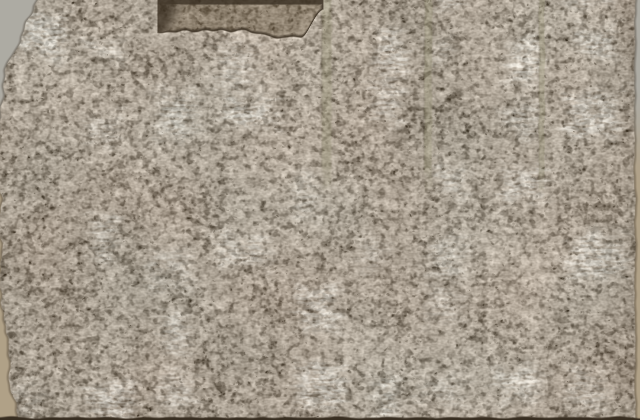
Give the GLSL for this texture, as a WebGL 2 fragment shader.

```glsl
#version 300 es
precision highp float;

uniform vec2 u_resolution;
out vec4 fragColor;

// Lengths are fractions of the canvas height.
const float BASE_TONE = 0.712;
const vec3 WARM_SHIFT = vec3(0.0, 0.039, 0.094);
const vec3 COOL_SHIFT = vec3(0.0, 0.012, 0.045);
const float SPECK_CELL = 0.0125;
const float FLECK_CELL = 0.028;
const float SPECK_DEPTH = 0.15;
const float FLECK_DEPTH = 0.22;
const float CLUMP_DEPTH = 0.20;
const vec2 SCUFF_CELL = vec2(0.165, 0.160);
const float SCUFF_GAIN = 0.145;
const vec3 GROOVE_COLOR = vec3(0.60, 0.575, 0.485);
const vec3 CREAM = vec3(0.69, 0.63, 0.53);
const vec3 PALE_GREY = vec3(0.68, 0.67, 0.64);
const vec3 SHADOW = vec3(0.22, 0.18, 0.13);
const vec2 NOTCH_X = vec2(0.375, 0.770);
const float NOTCH_FLOOR = 0.925;

vec2 hash2(vec2 c) {
  vec3 q = fract(c.xyx * vec3(0.1031, 0.1030, 0.0973));
  q += dot(q, q.yzx + 33.33);
  return fract((q.xx + q.yz) * q.zy);
}

float corner(vec2 cell, vec2 offset) {
  float a = 6.2832 * hash2(cell).x;
  return dot(vec2(cos(a), sin(a)), offset);
}

float gradientNoise(vec2 p) {
  vec2 i = floor(p), f = p - i;
  vec2 u = f * f * f * (f * (f * 6.0 - 15.0) + 10.0);
  vec2 e = vec2(1.0, 0.0);
  return mix(mix(corner(i, f), corner(i + e, f - e), u.x),
             mix(corner(i + e.yx, f - e.yx), corner(i + 1.0, f - 1.0), u.x), u.y);
}

// Irregular mineral grains, one candidate per cell.
float grains(vec2 p, float cellSize, float density, float maxRadius) {
  vec2 q = p / cellSize;
  q += 0.30 * vec2(gradientNoise(q * 1.5), gradientNoise(q * 1.5 + 57.0));
  vec2 home = floor(q);
  float cover = 0.0;
  for (int y = -1; y <= 1; y++)
    for (int x = -1; x <= 1; x++) {
      vec2 cell = home + vec2(x, y);
      vec2 place = hash2(cell + 11.0), kind = hash2(cell + 83.0);
      float radius = maxRadius * mix(0.45, 1.0, kind.y);
      float d = length((q - cell - place) * vec2(1.0, mix(0.9, 1.4, place.x)));
      float blob = 1.0 - smoothstep(radius * 0.25, radius * 1.4, d);
      float present = smoothstep(-0.08, 0.08, density - kind.x);
      cover = max(cover, blob * present * mix(0.4, 1.0, place.y));
    }
  return cover;
}

float graniteTone(vec2 p) {
  float cluster = gradientNoise(p * 9.0) + 0.8 * gradientNoise(p * vec2(20.0, 25.0));
  float tone = BASE_TONE + 0.05 * gradientNoise(p * 3.5 + 31.0);
  tone += 0.06 * gradientNoise(p * 17.0 + 5.0) + 0.10 * gradientNoise(p * vec2(32.0, 38.0));
  tone += 0.13 * gradientNoise(p * vec2(70.0, 92.0));
  tone += 0.10 * gradientNoise(p * vec2(130.0, 185.0));
  float clump = gradientNoise(p * vec2(50.0, 60.0) + 9.0) + 0.6 * gradientNoise(p * 110.0 + 3.0);
  tone -= CLUMP_DEPTH * smoothstep(-0.12, 0.58, clump + 0.3 * cluster);
  tone -= SPECK_DEPTH * grains(p, SPECK_CELL, 0.42 + 0.55 * cluster, 0.46);
  return tone - FLECK_DEPTH * grains(p + 5.0, FLECK_CELL, 0.36 + 0.3 * cluster, 0.20);
}

// Pale worn patches in loose columns, broken into horizontal brush streaks.
float scuffs(vec2 p) {
  vec2 home = floor(p / SCUFF_CELL);
  vec2 ragged = vec2(0.045 * gradientNoise(p * vec2(13.0, 80.0)), 0.045 * gradientNoise(p * 18.0 + 40.0));
  float cover = 0.0;
  for (int y = -1; y <= 1; y++)
    for (int x = -1; x <= 1; x++) {
      vec2 cell = home + vec2(x, y);
      vec2 place = hash2(cell + 141.0), kind = hash2(cell + 29.0);
      vec2 center = (cell + 0.5 + vec2(0.25, 0.5) * (place - 0.5)) * SCUFF_CELL;
      vec2 halfSize = mix(vec2(0.030, 0.035), vec2(0.065, 0.080), kind.yx);
      vec2 d = abs(p - center + ragged) - halfSize;
      float patchMask = 1.0 - smoothstep(-0.035, 0.020, max(d.x, d.y));
      cover = max(cover, patchMask * step(kind.x, 0.62) * mix(0.45, 1.0, place.x));
    }
  float streak = gradientNoise(p * vec2(30.0, 125.0)) + 0.7 * gradientNoise(p * vec2(75.0, 165.0));
  return cover * smoothstep(-0.55, 0.38, streak);
}

void main() {
  vec2 p = gl_FragCoord.xy / u_resolution.y;
  float width = u_resolution.x / u_resolution.y;
  float px = 1.0 / u_resolution.y;

  // Worn granite face
  float tone = graniteTone(p);
  float scuff = scuffs(p);
  float face = mix(tone, max(tone, 0.62), 0.6 * scuff) + SCUFF_GAIN * scuff;
  face -= 0.035 * smoothstep(0.75, 0.1, p.y) * smoothstep(1.1, 0.1, p.x);
  face -= 0.04 * smoothstep(width - 0.16, width, p.x);
  vec3 color = face - mix(WARM_SHIFT, COOL_SHIFT, 0.75 * scuff);
  color += vec3(0.010, -0.004, -0.008) * gradientNoise(p * 5.0 + 70.0);

  // Dusty vertical saw grooves
  for (int i = 0; i < 3; i++) {
    float n = float(i);
    float x = 0.778 + n * (0.228 + 0.014 * n) + 0.004 * gradientNoise(vec2(p.y * 22.0, n * 7.3));
    float halfWidth = 0.012 - 0.0025 * n;
    float along = smoothstep(0.53, 0.62, p.y + 0.05 * gradientNoise(p * 40.0));
    float groove = along * (1.0 - smoothstep(halfWidth * 0.6, halfWidth * 1.3, abs(p.x - x)));
    float lip = along * (1.0 - smoothstep(0.0, 0.005, abs(p.x - x + halfWidth)));
    color = mix(color, GROOVE_COLOR + 0.45 * (tone - 0.65), 0.65 * groove) - 0.05 * lip;
  }

  // Broken notch with a shaded block behind it
  float rim = NOTCH_FLOOR + 0.012 * gradientNoise(vec2(p.x * 28.0, 3.7));
  rim -= 0.018 * smoothstep(0.58, 0.70, p.x);
  rim += 0.075 * smoothstep(0.715, 0.775, p.x);
  float notch = min(min(p.x - NOTCH_X.x, NOTCH_X.y - p.x), p.y - rim);
  color += 0.08 * smoothstep(-0.022, -0.004, notch) * smoothstep(0.03, 0.0, abs(p.y - rim));
  vec3 block = tone * 0.85 - vec3(0.01, 0.06, 0.13);
  float corner = smoothstep(0.05, 0.0, p.x - NOTCH_X.x - 0.4 * (p.y - NOTCH_FLOOR));
  float gap = max(smoothstep(0.986, 0.992, p.y), 1.0 - smoothstep(0.001, 0.010, notch));
  gap = max(gap, 0.9 * corner);
  color = mix(color, mix(block, SHADOW, 0.8 * gap), smoothstep(-px, px, notch));

  // Chipped outer edges and the surface beyond
  float chip = 0.020 * gradientNoise(vec2(p.y * 11.0, 1.3)) + 0.008 * gradientNoise(vec2(p.y * 37.0, 8.3));
  float left = p.x - (0.16 * pow(p.y - 0.5, 2.0) + 0.045 * smoothstep(0.8, 1.0, p.y) + chip);
  float right = width - 0.012 + 0.3 * chip - p.x;
  float edge = min(left, right);
  color -= 0.03 * (1.0 - smoothstep(0.0, 0.03, edge));
  vec3 beyond = mix(CREAM, PALE_GREY, smoothstep(0.55, 0.8, p.y));
  beyond = mix(beyond, SHADOW, 0.4 * smoothstep(-0.008, 0.0, edge));
  color = mix(beyond, color, smoothstep(-px, px, edge));
  float bottom = p.y - 0.006 - 0.006 * gradientNoise(vec2(p.x * 18.0, 5.1));
  color = mix(SHADOW, color, smoothstep(-0.003, 0.003, bottom));

  fragColor = vec4(clamp(color, 0.0, 1.0), 1.0);
}
```
